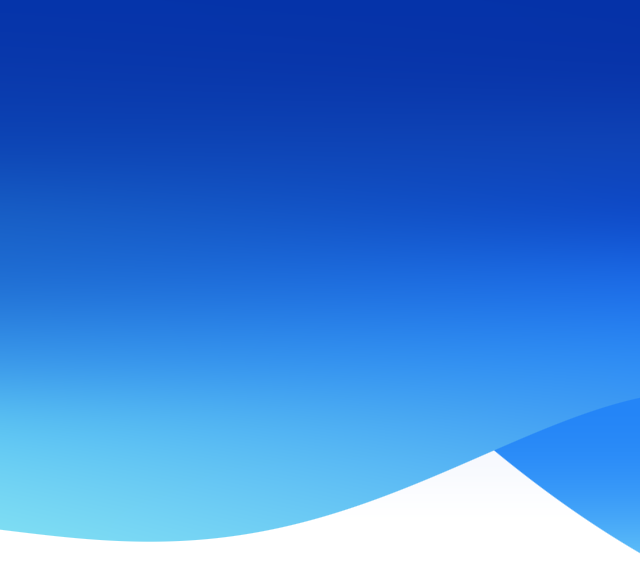
A WebGL 2 fragment shader for this background:

```glsl
#version 300 es
precision highp float;
// A deep blue to cyan sky over a white base, cut by a long smooth wave,
// with a brighter blue swell in the lower right corner. The sky blends two
// vertical colour ramps from left to right; the edges are polynomials.

#define WAVE_LOW vec2(0.234, 0.0463)          // lowest point of the long wave
#define WAVE_SHAPE vec3(0.534, 0.448, -0.759) // its 2nd to 4th order terms
#define CREST vec2(0.772, 0.207)              // where the swell leaves the wave
#define SWELL_SHAPE vec2(-0.93, 0.60)         // slope and bend of the swell
#define SWELL_TOP vec3(0.140, 0.520, 0.970)
#define SWELL_BOTTOM vec3(0.370, 0.750, 0.975)
#define BASE_TINT vec3(0.965, 0.975, 0.996)

uniform vec2 u_resolution;
out vec4 outColor;

const int STOPS = 9;

// Evenly spaced colours from the top of the canvas to the bottom
const vec3 LEFT_RAMP[STOPS] = vec3[STOPS](
    vec3(5, 52, 170), vec3(9, 57, 172), vec3(13, 69, 181),
    vec3(23, 93, 197), vec3(33, 113, 213), vec3(56, 149, 232),
    vec3(91, 193, 242), vec3(117, 214, 243), vec3(132, 226, 243));
const vec3 RIGHT_RAMP[STOPS] = vec3[STOPS](
    vec3(5, 50, 168), vec3(8, 53, 170), vec3(14, 66, 182),
    vec3(15, 76, 201), vec3(28, 108, 230), vec3(45, 138, 243),
    vec3(66, 158, 243), vec3(85, 178, 245), vec3(100, 195, 246));

vec3 skyStop(int index, float across) {
    int i = clamp(index, 0, STOPS - 1);
    return mix(LEFT_RAMP[i], RIGHT_RAMP[i], across) / 255.0;
}

// Catmull-Rom blend of the stops keeps the gradient free of creases
vec3 skyColor(vec2 uv) {
    float depth = clamp(1.0 - uv.y, 0.0, 0.9999) * float(STOPS - 1);
    int i = int(depth);
    float t = fract(depth);
    vec3 a = skyStop(i - 1, uv.x);
    vec3 b = skyStop(i, uv.x);
    vec3 c = skyStop(i + 1, uv.x);
    vec3 d = skyStop(i + 2, uv.x);
    return b + 0.5 * t * (c - a + t * (2.0 * a - 5.0 * b + 4.0 * c - d
        + t * (3.0 * (b - c) + d - a)));
}

float waveHeight(float x) {
    float t = x - WAVE_LOW.x;
    return WAVE_LOW.y + t * t * dot(WAVE_SHAPE, vec3(1.0, t, t * t));
}

float swellHeight(float x) {
    float t = x - CREST.x;
    return CREST.y + t * dot(SWELL_SHAPE, vec2(1.0, t));
}

// Soft step one pixel wide across the zero line of a field
float coverage(float field) {
    return clamp(0.5 + field / max(fwidth(field), 1e-6), 0.0, 1.0);
}

void main() {
    vec2 uv = gl_FragCoord.xy / u_resolution;

    // White base, faintly cool towards the crest
    vec3 color = mix(vec3(1.0), BASE_TINT, smoothstep(0.07, 0.21, uv.y));

    // Swell, growing lighter towards its foot
    float fall = clamp((0.30 - uv.y) / 0.28, 0.0, 1.0);
    vec3 swell = mix(SWELL_TOP, SWELL_BOTTOM, fall * fall);
    color = mix(color, swell, coverage(uv.y - swellHeight(uv.x)) * step(0.6, uv.x));

    // Sky above the long wave
    color = mix(color, skyColor(uv), coverage(uv.y - waveHeight(uv.x)));
    outColor = vec4(color, 1.0);
}
```
